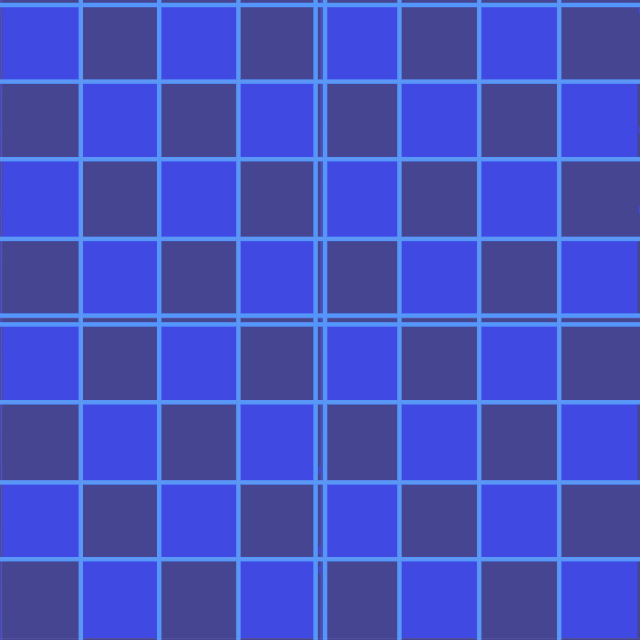
Give the GLSL for this pattern, as a Shadertoy shader.

```glsl
const float CELLS = 8.0;
const float LINE_HALF = 0.028;
const float SEAM_PERIOD = 4.0;
const float TOP_LINE = 7.9375;

const vec3 SLATE = vec3(0.27, 0.27, 0.57);
const vec3 BLUE = vec3(0.25, 0.29, 0.89);
const vec3 SKY = vec3(0.33, 0.59, 0.99);
const vec3 SCRATCH = vec3(0.45, 0.60, 0.85);
const vec3 MAUVE = vec3(0.40, 0.38, 0.68);

// Slightly uneven line centres, in cells
const float COLUMN_LINES[8] = float[8](1.01, 1.99, 2.98, 3.945, 4.063, 4.993, 5.99, 6.99);
const float ROW_LINES[8] = float[8](1.01, 1.97, 2.972, 3.945, 4.055, 5.014, 6.01, 6.98);

float hash(vec2 p) {
    vec3 q = fract(vec3(p.xyx) * 0.1031);
    q += dot(q, q.yzx + 33.33);
    return fract((q.x + q.y) * q.z);
}

// Value noise along one axis that wraps after a whole period
float wrapNoise(float x, float period, float seed) {
    float i = floor(x), f = fract(x);
    float a = hash(vec2(mod(i, period), seed));
    float b = hash(vec2(mod(i + 1.0, period), seed));
    return mix(a, b, f * f * (3.0 - 2.0 * f));
}

// Share of a pixel covered by a band of the given half width
float band(float offset, float halfWidth, float pixel) {
    float low = max(offset - 0.5 * pixel, -halfWidth);
    float high = min(offset + 0.5 * pixel, halfWidth);
    return max(high - low, 0.0) / pixel;
}

// Offset to the nearest line, its number, and the index of the cell
vec3 nearestLine(float p, float lines[8]) {
    vec3 nearest = vec3(CELLS, 0.0, 0.0);
    float passed = 0.0;
    for (int i = 0; i < 8; i++) {
        float offset = p - lines[i];
        if (abs(offset) < abs(nearest.x)) nearest.xy = vec2(offset, float(i));
        passed += step(0.0, offset);
    }
    // The narrow seam strip does not count as a cell
    nearest.z = passed - step(SEAM_PERIOD, p);
    return nearest;
}

float seamOffset(float p) {
    return mod(p + 0.5 * SEAM_PERIOD, SEAM_PERIOD) - 0.5 * SEAM_PERIOD;
}

float seamHalfWidth(float p, float outer) {
    return mix(outer, 0.058, step(abs(p - SEAM_PERIOD), 1.0));
}

// Hairline scratch on some of the lines away from the seam
float scratch(vec3 line, float seed, float pixel) {
    float atSeam = step(2.5, line.y) * step(line.y, 4.5);
    float worn = step(0.3, hash(vec2(line.y, seed))) * (1.0 - atSeam);
    return 0.7 * worn * band(line.x - 0.005, 0.005, pixel);
}

// Small ticks scattered along a seam
float ticks(vec2 p, float seed, float pixel) {
    float slots = 32.0, slotLength = CELLS / slots;
    float slot = floor(p.y / slotLength);
    float along = p.y - (slot + 0.5) * slotLength;
    float present = step(0.9, hash(vec2(slot, seed)));
    return present * band(p.x, 0.014, pixel) * band(along, 0.045, pixel);
}

void mainImage(out vec4 fragColor, in vec2 fragCoord) {
    vec2 p = CELLS * fragCoord / iResolution.xy;
    float pixel = CELLS / min(iResolution.x, iResolution.y);
    vec3 column = nearestLine(p.x, COLUMN_LINES);
    vec3 row = nearestLine(p.y, ROW_LINES);

    // Checkered cells
    vec3 color = mix(SLATE, BLUE, mod(column.z + row.z, 2.0));

    // Dark seam strips
    vec2 seam = vec2(seamOffset(p.x), seamOffset(p.y));
    float stripX = band(seam.x, seamHalfWidth(p.x, 0.032), pixel);
    float stripY = band(seam.y, seamHalfWidth(p.y, 0.025), pixel);
    stripY = max(stripY, step(TOP_LINE, p.y));
    color = mix(color, SLATE, max(stripX, stripY));

    // Faint threads and ticks inside the seams
    float fade = wrapNoise(p.y, CELLS, 3.0);
    float seamId = mod(floor(p.x / SEAM_PERIOD + 0.5), 2.0);
    color = mix(color, BLUE, (0.4 + 0.5 * fade) * band(seam.x - 0.007, 0.006, pixel));
    color = mix(color, MAUVE, 0.8 * band(seam.x - 0.022, 0.005, pixel));
    color = mix(color, MAUVE, 0.5 * band(seam.y - 0.02, 0.005, pixel));
    color = mix(color, BLUE, ticks(vec2(seam.x, p.y), 7.0 + seamId, pixel));

    // Light grid lines with worn hairlines
    float rowLine = max(band(row.x, LINE_HALF, pixel), band(p.y - TOP_LINE, LINE_HALF, pixel));
    float columnLine = band(column.x, LINE_HALF, pixel);
    color = mix(color, SKY, max(rowLine, columnLine));
    color = mix(color, SCRATCH, scratch(column, 11.0, pixel));
    color = mix(color, SCRATCH, scratch(row, 17.0, pixel));

    fragColor = vec4(color, 1.0);
}
```
